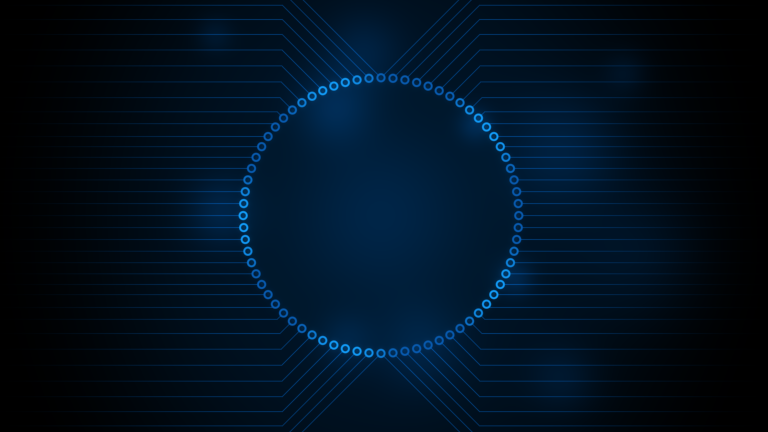
Write a Shadertoy shader that draws this background.

```glsl
const float RADIUS = 0.319;
const float STEP = radians(5.0);

// Smooth coverage of a shape from its signed distance
float cover(float d) {
    float aa = 0.85 / iResolution.y;
    return smoothstep(aa, -aa, d);
}

float segment(vec2 p, vec2 a, vec2 b) {
    vec2 pa = p - a, ba = b - a;
    return length(pa - ba * clamp(dot(pa, ba) / max(dot(ba, ba), 1e-6), 0.0, 1.0));
}

// Distance to the traces of one quadrant: a diagonal, then a level run
float traces(vec2 q) {
    float d = 1.0;
    for (int k = 0; k < 19; k++) {
        float angle = float(k) * STEP;
        vec2 start = RADIUS * vec2(cos(angle), sin(angle));
        float reach = 0.227 - start.x;
        float rise = k < 8 ? 0.0 : 0.5 * (reach + sqrt(reach * reach + 0.00077));
        vec2 bend = start + rise;
        d = min(d, segment(q, start, bend));
        d = min(d, segment(q, bend, vec2(1.5, bend.y)));
    }
    return d;
}

// Soft light spots: centre, radius, strength
float glows(vec2 p) {
    vec4 spots[12] = vec4[12](
        vec4(-0.384, 0.418, 0.06, 0.32), vec4(-0.106, 0.249, 0.12, 0.68),
        vec4(-0.04, 0.38, 0.12, 0.42), vec4(0.218, 0.21, 0.055, 0.62),
        vec4(0.565, 0.33, 0.07, 0.30), vec4(0.425, 0.15, 0.18, 0.48),
        vec4(-0.37, 0.01, 0.11, 0.52), vec4(0.31, -0.145, 0.06, 0.55),
        vec4(0.60, -0.09, 0.20, 0.28), vec4(-0.08, -0.29, 0.09, 0.45),
        vec4(0.09, -0.30, 0.14, 0.48), vec4(0.42, -0.38, 0.11, 0.34));
    float light = 0.0;
    for (int i = 0; i < 12; i++) {
        vec2 d = (p - spots[i].xy) / spots[i].z;
        light += spots[i].w * exp(-2.0 * dot(d, d));
    }
    return light;
}

void mainImage(out vec4 fragColor, in vec2 fragCoord) {
    vec2 p = (fragCoord - 0.5 * iResolution.xy) / iResolution.y + vec2(0.007, -0.001);
    float r = length(p);
    float inside = cover(r - RADIUS);

    // Dark field and the lit disc
    float fade = 1.0 - smoothstep(0.25, 0.92, length(p * vec2(1.0, 0.85)));
    vec3 field = vec3(0.0, 0.075, 0.145) * fade;
    vec3 disc = mix(vec3(0.0, 0.145, 0.28), vec3(0.0, 0.092, 0.172), smoothstep(0.0, 0.3, r));
    vec3 color = mix(field, disc, inside);
    color += vec3(0.005, 0.18, 0.36) * glows(p) * mix(0.75, 0.65, inside);

    // Nearest ring on the circle
    float angle = round(atan(p.y, p.x) / STEP) * STEP;
    float ringRadius = length(p - RADIUS * vec2(cos(angle), sin(angle)));

    // Traces fading out toward the sides
    float line = cover(traces(abs(p)) - 0.0009) * (1.0 - inside);
    line *= smoothstep(0.006, 0.009, ringRadius);
    line *= 1.0 - smoothstep(0.25, 0.92, abs(p.x));
    color += vec3(0.005, 0.165, 0.33) * line;

    // Rings, brighter in five arcs
    float bright = smoothstep(-0.5, 1.1, cos(5.0 * (angle - 0.68)));
    vec3 ringColor = mix(vec3(0.03, 0.35, 0.68), vec3(0.07, 0.61, 0.97), bright);
    color += ringColor * 0.12 * exp(-ringRadius * ringRadius / 0.00014);
    color = mix(color, ringColor, cover(abs(ringRadius - 0.0083) - 0.0023));

    fragColor = vec4(color, 1.0);
}
```
